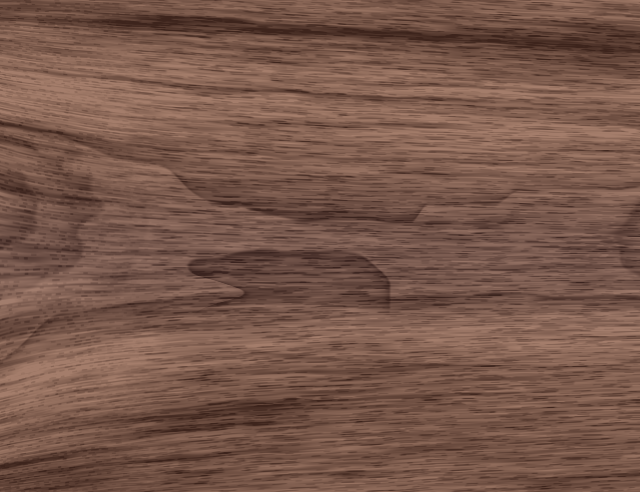
Write a WebGL 1 fragment shader that draws this texture.

```glsl
precision highp float;
// Walnut veneer: flowing grain, dark growth edges and short pores.
uniform vec2 u_resolution;

const vec3 DARK_WALNUT = vec3(0.29, 0.19, 0.16);
const vec3 PALE_WALNUT = vec3(0.58, 0.44, 0.38);
const vec3 WARM_SHIFT = vec3(0.012, 0.003, -0.012);

float hash(vec2 p) {
  p = fract(p * vec2(0.1031, 0.1137));
  p += dot(p, p.yx + 33.33);
  return fract((p.x + p.y) * p.x * 7.31);
}

float noise(vec2 p) {
  vec2 i = floor(p);
  vec2 f = fract(p);
  f = f * f * (3.0 - 2.0 * f);
  return mix(mix(hash(i), hash(i + vec2(1.0, 0.0)), f.x),
             mix(hash(i + vec2(0.0, 1.0)), hash(i + 1.0), f.x), f.y);
}

float bell(float x, float center, float width) {
  float d = (x - center) / width;
  return exp(-d * d);
}

float softMin(float a, float b, float k) {
  float h = max(k - abs(a - b), 0.0) / k;
  return min(a, b) - 0.25 * h * h * k;
}

// Layered sines that make growth lines wander
float wobble(vec2 p) {
  return 0.5 * sin(p.x * 17.0 + 3.0 * sin(p.y * 11.0))
       + 0.3 * sin(p.x * 39.0 + p.y * 23.0 + 1.7)
       + 0.2 * sin(p.x * 71.0 - p.y * 31.0);
}

// Sharp on one side, fading away on the positive side
float growthEdge(float d, float fade) {
  float inside = max(d, 0.0);
  return smoothstep(-0.005, 0.003, d) * (0.6 * exp(-inside / fade) + 0.5 * exp(-inside / 0.009));
}

// Cellular dashes, one per cell, with rows shifted at random
float pores(vec2 p, vec2 cell, float density) {
  vec2 q = p / cell + 40.0;
  q.x += 9.0 * hash(vec2(floor(q.y), 7.0));
  vec2 id = floor(q);
  vec2 f = abs(fract(q) - 0.5);
  float halfLength = mix(0.22, 0.49, hash(id + 5.0));
  float dash = (1.0 - smoothstep(halfLength - 0.16, halfLength, f.x))
             * (1.0 - smoothstep(0.12, 0.5, f.y));
  return dash * step(1.0 - density, hash(id + 11.0)) * mix(0.4, 1.0, hash(id + 23.0));
}

float upperCurve(float x) {
  return 0.745 - 0.075 * smoothstep(0.0, 0.32, x) - 0.075 * smoothstep(0.31, 0.43, x)
       - 0.043 * smoothstep(0.42, 0.62, x) + 0.032 * smoothstep(0.835, 0.87, x)
       + 0.032 * smoothstep(1.01, 1.06, x);
}

float lowerCurve(float x) {
  return 0.26 + 0.10 * smoothstep(-0.02, 0.13, x) + 0.04 * smoothstep(0.08, 0.45, x);
}

// Depth inside the dark island, with a pale wedge cut in at the left
float islandDepth(vec2 p) {
  float left = 0.38 + 0.11 * bell(p.y, 0.405, 0.028);
  float right = 0.79 - 0.05 * smoothstep(0.42, 0.49, p.y);
  float top = 0.487 - 0.012 * bell(p.x, 0.39, 0.06);
  return softMin(softMin(p.x - left, right - p.x, 0.03), top - p.y, 0.03);
}

float growthRings(vec2 p, vec2 center, float count) {
  float s = fract(length((p - center) * vec2(1.0, 1.35)) * count);
  return s * s * (1.0 - smoothstep(0.86, 1.0, s));
}

// Broad bands that follow the grain
float bandTone(vec2 g, float calm) {
  float tone = 0.26 * bell(g.y, 0.77, 0.12) + 0.28 * bell(g.y, 0.30, 0.07)
             - 0.42 * bell(g.y, 0.965, 0.032) - 0.26 * bell(g.y, 0.06, 0.10);
  float wide = noise(vec2(g.x * 1.6, g.y * 22.0)) - 0.5;
  float thin = noise(vec2(g.x * 2.3 + 8.0, g.y * 65.0));
  return tone + (0.46 * wide - 0.42 * smoothstep(0.6, 0.95, thin)) * (1.0 - 0.75 * calm);
}

// Fine fibres plus long and short pores
float fibreTone(vec2 g, float shortGrain) {
  float fibre = 0.40 * (noise(g * vec2(7.0, 160.0)) - 0.5)
              + 0.50 * (noise(g * vec2(17.0, 350.0) + 31.0) - 0.5);
  float longPores = pores(g, vec2(0.075, 0.0052), 0.5)
                  + 0.7 * pores(g + 0.37, vec2(0.038, 0.0045), 0.45);
  float shortPores = pores(g, vec2(0.020, 0.0056), 0.55);
  return fibre - 0.44 * mix(longPores, shortPores, shortGrain);
}

void main() {
  vec2 p = gl_FragCoord.xy / u_resolution.y;
  float sway = wobble(p);

  // Grain fans out from the middle and bends at the left
  vec2 grain = p;
  grain.y += 0.12 * p.x * (p.y - 0.47) + 0.0012 * sway
           - 0.06 * exp(-4.0 * p.x) * sin((p.y - 0.45) * 6.0);
  float calm = bell(p.y, 0.48, 0.14);
  float leftSide = 1.0 - smoothstep(0.12, 0.40, p.x);
  float tone = 0.75 - 0.06 * calm + bandTone(grain + vec2(0.0, 0.003 * sway), calm)
             + fibreTone(grain, 0.7 * leftSide);

  // Long growth edges above and below the middle
  float above = p.y - upperCurve(p.x) + 0.006 * sway;
  float below = lowerCurve(p.x) - p.y + 0.005 * sway;
  float pocket = bell(p.x, 0.63, 0.27);
  tone -= (0.40 + 0.24 * pocket) * growthEdge(above, 0.025 + 0.06 * pocket);
  tone -= 0.52 * (1.0 - 0.6 * bell(p.x, 0.62, 0.17)) * growthEdge(below, 0.035);
  float lowBand = 0.275 + 0.014 * sin(p.x * 8.0 - 2.0) - p.y + 0.005 * sway;
  tone -= 0.40 * bell(p.x, 0.72, 0.32) * growthEdge(lowBand, 0.02);

  // Dark island and the nested tongues at both sides
  float island = islandDepth(p + vec2(0.006, 0.0) * sway) + 0.004 * sway;
  tone -= 0.58 * smoothstep(0.35, 0.405, p.y) * growthEdge(island, 0.08);
  float between = smoothstep(0.0, 0.03, -above) * smoothstep(0.0, 0.03, -below);
  vec2 bent = p + vec2(0.035, 0.012) * wobble(p.yx * 1.3 + 0.4);
  tone -= 0.44 * between * leftSide * growthRings(bent, vec2(-0.05, 0.57), 8.0);
  tone -= 0.42 * between * smoothstep(1.12, 1.26, p.x)
        * growthRings(bent, vec2(1.36, 0.52), 8.0);
  tone += 0.30 * between * leftSide * bell(p.y - 0.42 * p.x, 0.39, 0.03);

  vec3 wood = mix(DARK_WALNUT, PALE_WALNUT, clamp(tone, -0.2, 1.2));
  gl_FragColor = vec4(wood + WARM_SHIFT * (0.5 - calm), 1.0);
}
```
